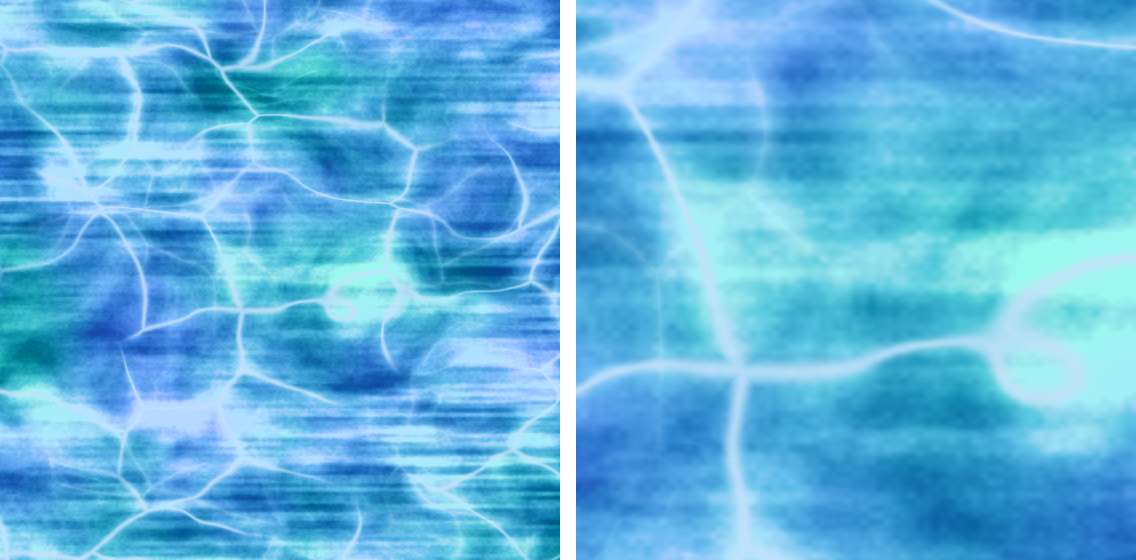
Left: the whole. Right: its middle third, enlarged.
A WebGL 2 fragment shader for this texture:

```glsl
#version 300 es
precision highp float;
// Sunlit pool water: curved caustic lines over blue depths with level streaks.

uniform vec2 u_resolution;
out vec4 outColor;

const int TONES = 7;
const vec3 TONE_COLOR[TONES] = vec3[](
    vec3(0.02, 0.27, 0.56), vec3(0.05, 0.39, 0.65), vec3(0.14, 0.53, 0.76),
    vec3(0.28, 0.65, 0.86), vec3(0.39, 0.75, 0.92), vec3(0.58, 0.82, 0.96),
    vec3(0.66, 0.91, 1.00));
const float TONE_LEVEL[TONES] = float[](-2.9, -1.8, -0.9, -0.1, 0.6, 1.2, 1.9);

const vec3 LINE_COLOR = vec3(0.77, 0.88, 0.98);
const vec3 TEAL_SHIFT = vec3(-0.10, 0.12, -0.12);
const vec2 NET_SCALE = vec2(4.4, 6.6);       // caustic cells per canvas
const vec2 FAINT_NET_SCALE = vec2(5.5, 8.0);
const float JITTER = 0.85;
const float WARP = 0.11;
const float FINE_WARP = 0.022;
const float GLOW_RADIUS = 0.021;
const float DEPTH_CONTRAST = 5.0;
const float STREAK_CONTRAST = 2.7;
const float FOAM_CONTRAST = 2.6;
const float GRAIN_CONTRAST = 0.6;
const float TONE_BIAS = -0.55;

vec2 hash2(vec2 cell) {
    uvec2 v = uvec2(ivec2(cell)) * 1664525u + 1013904223u;
    v.x += v.y * 1664525u;
    v.y += v.x * 1664525u;
    v ^= v >> 16u;
    v.x += v.y * 1664525u;
    v.y += v.x * 1664525u;
    v ^= v >> 16u;
    return vec2(v & 0xffffu) / 65535.0;
}

float noise(vec2 p) {
    vec2 i = floor(p), f = fract(p);
    f = f * f * f * (f * (f * 6.0 - 15.0) + 10.0);
    float low = mix(hash2(i).x, hash2(i + vec2(1, 0)).x, f.x);
    float high = mix(hash2(i + vec2(0, 1)).x, hash2(i + vec2(1, 1)).x, f.x);
    return mix(low, high, f.y);
}

float fbm(vec2 p) {
    float sum = 0.0, weight = 0.5;
    for (int i = 0; i < 4; i++) {
        sum += weight * noise(p);
        p = mat2(0.96, 0.28, -0.28, 0.96) * p * 2.03 + 17.3;
        weight *= 0.5;
    }
    return sum / 0.9375;
}

vec2 noiseOffset(vec2 p) {
    return vec2(noise(p), noise(p + 41.7)) - 0.5;
}

// Distance to the nearest cell border, in canvas units.
float borderDistance(vec2 p, vec2 scale) {
    vec2 q = p * scale, home = floor(q), nearest = vec2(0.0);
    float best = 1e3;
    for (int y = -1; y <= 1; y++)
    for (int x = -1; x <= 1; x++) {
        vec2 cell = home + vec2(x, y);
        vec2 r = cell + 0.5 + JITTER * (hash2(cell) - 0.5) - q;
        if (dot(r, r) < best) { best = dot(r, r); nearest = r; }
    }
    float border = 1e3;
    for (int y = -2; y <= 2; y++)
    for (int x = -2; x <= 2; x++) {
        vec2 cell = home + vec2(x, y);
        vec2 r = cell + 0.5 + JITTER * (hash2(cell) - 0.5) - q;
        vec2 across = r - nearest;
        if (dot(across, across) > 1e-5)
            border = min(border, dot(0.5 * (r + nearest), across) / length(across * scale));
    }
    return border;
}

vec3 toneColor(float tone) {
    vec3 color = TONE_COLOR[0];
    for (int i = 1; i < TONES; i++) {
        float t = (tone - TONE_LEVEL[i - 1]) / (TONE_LEVEL[i] - TONE_LEVEL[i - 1]);
        color = mix(color, TONE_COLOR[i], clamp(t, 0.0, 1.0));
    }
    return color;
}

void main() {
    vec2 p = gl_FragCoord.xy / u_resolution.y;
    vec2 bent = p + WARP * noiseOffset(p * vec2(5.0, 6.0)) + FINE_WARP * noiseOffset(p * 17.0 + 9.0);

    // Caustic nets: a strong one with bright cores and a faint, soft one.
    float strength = smoothstep(0.22, 0.62, noise(p * vec2(6.0, 7.0) + 60.0));
    float width = mix(0.0018, 0.0062, noise(p * 9.0 + 80.0));
    float border = borderDistance(bent, NET_SCALE);
    float core = strength * exp(-border * border / (width * width));
    float glow = (0.25 + 0.75 * strength) * exp(-border / GLOW_RADIUS);
    float faintBorder = borderDistance(bent * 1.03 + 23.0, FAINT_NET_SCALE);
    float faintMask = smoothstep(0.45, 0.75, noise(p * 5.0 + 30.0));
    float faint = faintMask * exp(-faintBorder / 0.008);

    // Depth patches, foam with brushed wisps, level streaks and grain.
    float depth = fbm(bent * vec2(4.5, 7.5) + 5.0) - 0.5;
    float foam = fbm(bent * vec2(15.0, 21.0) + 12.0) - 0.5;
    float ridge = 1.0 - abs(2.0 * fbm(bent * vec2(9.0, 13.0) + 70.0) - 1.0);
    float wisp = pow(ridge, 9.0) * smoothstep(0.4, 0.8, noise(p * 6.0 + 90.0));
    float streak = 0.6 * noise(p * vec2(3.5, 62.0)) + 0.4 * noise(p * vec2(7.0, 135.0) + 3.0) - 0.5;
    streak *= 0.45 + 1.1 * noise(p * vec2(3.0, 8.0) + 50.0);
    float grain = 0.6 * noise(p * vec2(210.0, 250.0)) + 0.4 * noise(p * 110.0) - 0.5;

    float tone = TONE_BIAS + DEPTH_CONTRAST * depth + FOAM_CONTRAST * foam
        + STREAK_CONTRAST * streak + GRAIN_CONTRAST * grain
        + 1.7 * glow + 0.8 * faint + 0.6 * wisp;
    float teal = 2.0 * (fbm(p * vec2(4.0, 6.0) + 33.0) - 0.5);
    vec3 color = toneColor(tone) + TEAL_SHIFT * teal;
    color = mix(color, LINE_COLOR, 0.8 * core + 0.22 * faint * (1.0 - core));
    outColor = vec4(clamp(color, 0.0, 1.0), 1.0);
}
```
